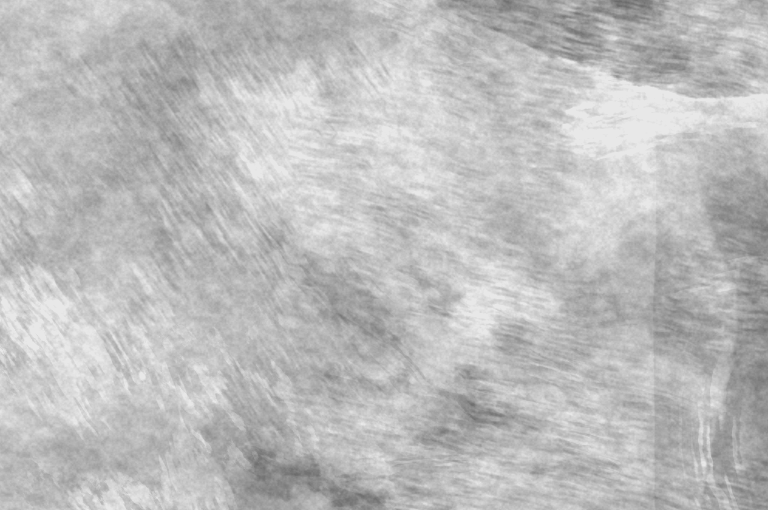
Give the GLSL for this texture, as a WebGL 2 fragment shader.

```glsl
#version 300 es
precision highp float;
// Weathered grey plaster: broad light and dark areas, warped clouds, dry-brush
// daubs with sparse hairline bristles, crumbled flakes and rough grain, plus a
// torn dark corner and an overlapping vertical strip on the right.
#define BASE_TONE 0.752
#define CLOUD_AMOUNT 0.38
#define BRISTLE_AMOUNT 0.19
#define DAUB_AMOUNT 0.17
#define FLAKE_AMOUNT 0.10
#define ROUGH_AMOUNT 0.17
#define GRAIN_AMOUNT 0.10
#define DAUB_COUNT 30
#define STEEP_ANGLE -0.95
#define SHALLOW_ANGLE -0.22

uniform vec2 u_resolution;
out vec4 fragColor;

float hash(vec2 p) {
  vec3 q = fract(vec3(p.xyx) * 0.1031);
  q += dot(q, q.yzx + 33.33);
  return fract((q.x + q.y) * q.z);
}

float noise(vec2 p) {
  vec2 i = floor(p), f = fract(p);
  f = f * f * (3.0 - 2.0 * f);
  return mix(mix(hash(i), hash(i + vec2(1, 0)), f.x),
             mix(hash(i + vec2(0, 1)), hash(i + vec2(1, 1)), f.x), f.y);
}

mat2 turn(float a) {
  float c = cos(a), s = sin(a);
  return mat2(c, -s, s, c);
}

float fbm(vec2 p) {
  float sum = 0.0, amp = 0.5;
  for (int i = 0; i < 6; i++) {
    sum += amp * noise(p);
    p = turn(0.6) * p * 2.03 + 17.3;
    amp *= 0.52;
  }
  return sum;
}

// Hairline noise lying along the given angle
float bristles(vec2 p, float angle) {
  vec2 q = turn(angle) * p;
  return 0.5 * noise(q * vec2(15.0, 125.0) + 40.0) + 0.5 * noise(q * vec2(38.0, 210.0) + 90.0);
}

float blob(vec2 p, vec2 centre, vec2 radius) {
  vec2 d = (p - centre) / radius;
  return exp(-dot(d, d));
}

// Composition of the large soft areas
float broadAreas(vec2 p) {
  float light = 0.05 * blob(p, vec2(0.12, 0.45), vec2(0.20, 0.18))
              + 0.05 * blob(p, vec2(0.72, 0.56), vec2(0.32, 0.26))
              + 0.04 * blob(p, vec2(1.15, 0.66), vec2(0.26, 0.20))
              + 0.07 * blob(p, vec2(0.20, 0.97), vec2(0.12, 0.06));
  float dark = 0.07 * blob(p, vec2(0.34, 0.84), vec2(0.20, 0.18))
             + 0.10 * blob(p, vec2(0.44, 0.17), vec2(0.26, 0.14))
             + 0.09 * blob(p, vec2(0.06, 0.07), vec2(0.26, 0.12))
             + 0.07 * blob(p, vec2(0.95, 0.15), vec2(0.20, 0.07));
  return light - dark;
}

// Scattered brush daubs with broken, bristly edges
float daubs(vec2 p, float ragged) {
  float sum = 0.0;
  for (int i = 0; i < DAUB_COUNT; i++) {
    vec2 id = vec2(float(i) + 1.0, 7.0);
    vec2 centre = vec2(hash(id) * 1.5, hash(id + 31.0));
    float angle = mix(STEEP_ANGLE, SHALLOW_ANGLE, smoothstep(0.35, 0.9, centre.x));
    vec2 d = turn(angle + 0.9 * (hash(id + 53.0) - 0.5)) * (p - centre);
    vec2 size = vec2(mix(0.09, 0.22, hash(id + 71.0)), mix(0.03, 0.075, hash(id + 83.0)));
    float hair = noise(d * vec2(17.0, 170.0) + id * 9.0);
    float reach = length(d / size) + 1.1 * (hair - 0.5) + 3.2 * (ragged - 0.5);
    sum += (hash(id + 97.0) - 0.45) * smoothstep(1.05, 0.5, reach);
  }
  return sum;
}

void main() {
  vec2 p = gl_FragCoord.xy / u_resolution.y;
  vec2 warp = vec2(fbm(p * 3.0 + 5.0), fbm(p * 3.0 + 25.0)) - 0.5;
  float ragged = fbm(p * 15.0 + 60.0);
  float rough = fbm(turn(SHALLOW_ANGLE) * p * vec2(38.0, 60.0) + 33.0) - 0.5;

  // Soft areas and clouds
  float tone = BASE_TONE + broadAreas(p + 0.22 * warp);
  tone += CLOUD_AMOUNT * (fbm(p * vec2(4.0, 5.0) + 1.6 * warp + 11.0) - 0.5);

  // Patchy brush work, steep on the left and shallow on the right
  float side = smoothstep(0.6, 0.9, p.x + 1.8 * warp.x);
  vec2 bent = p + 0.05 * warp;
  float hair = mix(bristles(bent, STEEP_ANGLE), bristles(bent, SHALLOW_ANGLE), side);
  float worked = smoothstep(0.46, 0.62, fbm(p * 5.0 + 80.0));
  tone += BRISTLE_AMOUNT * (hair - 0.5) * (0.15 + 0.85 * worked);
  tone += DAUB_AMOUNT * daubs(p + 0.05 * warp, ragged);

  // Crumbled pale flakes, densest towards the lower left
  float chips = fbm(turn(STEEP_ANGLE) * p * vec2(24.0, 48.0) + 2.0 * warp);
  float lowerLeft = blob(p, vec2(0.2, 0.1), vec2(0.5, 0.35));
  float patches = smoothstep(0.40, 0.60, fbm(p * 6.0 + 120.0));
  tone += FLAKE_AMOUNT * smoothstep(0.52, 0.64, chips + 0.25 * (hair - 0.5)) * patches * (0.25 + 0.75 * lowerLeft);

  // Vertical strip with a bowed inner edge and curling pale streaks
  float low = smoothstep(0.78, 0.55, p.y);
  float strip = smoothstep(1.284, 1.288, p.x + 0.02 * warp.x);
  float bow = 1.35 + 0.065 * sin(4.2 * (0.72 - p.y)) + 0.10 * warp.x;
  float beyond = smoothstep(-0.003, 0.008, p.x - bow + 0.02 * rough);
  tone -= low * strip * (0.06 * exp(-18.0 * max(p.x - 1.288, 0.0)) + 0.085 * beyond);
  tone -= 0.07 * smoothstep(1.38, 1.52, p.x) * smoothstep(0.84, 0.7, p.y);
  float curl = noise(vec2(p.x * 110.0 + 5.0 * sin(p.y * 9.0) + 12.0 * warp.y, p.y * 8.0));
  tone += 0.15 * smoothstep(0.45, 0.75, curl + 0.4 * rough) * blob(p, vec2(1.40, 0.10), vec2(0.06, 0.17));

  // Torn dark corner with a thin pale rim
  float tear = p.y - (0.808 + 0.42 * pow(max(1.5 - p.x, 0.0), 1.9)) - 0.05 * warp.y - 0.03 * (ragged - 0.5);
  float corner = smoothstep(-0.002, 0.005, tear) * smoothstep(0.78, 0.95, p.x);
  tone -= corner * (0.12 - 0.16 * (hair - 0.5) - 0.2 * (ragged - 0.5));
  tone += 0.07 * exp(-abs(tear + 0.004) * 170.0) * (1.0 - corner) * smoothstep(0.9, 1.3, p.x);

  // Rough surface and fine grain
  float grain = 0.6 * noise(p * 170.0) + 0.4 * noise(p * 330.0 + 7.0);
  tone += ROUGH_AMOUNT * rough + GRAIN_AMOUNT * (grain - 0.5) + 0.10 * (ragged - 0.5);
  fragColor = vec4(vec3(clamp(tone, 0.42, 0.91)), 1.0);
}
```
